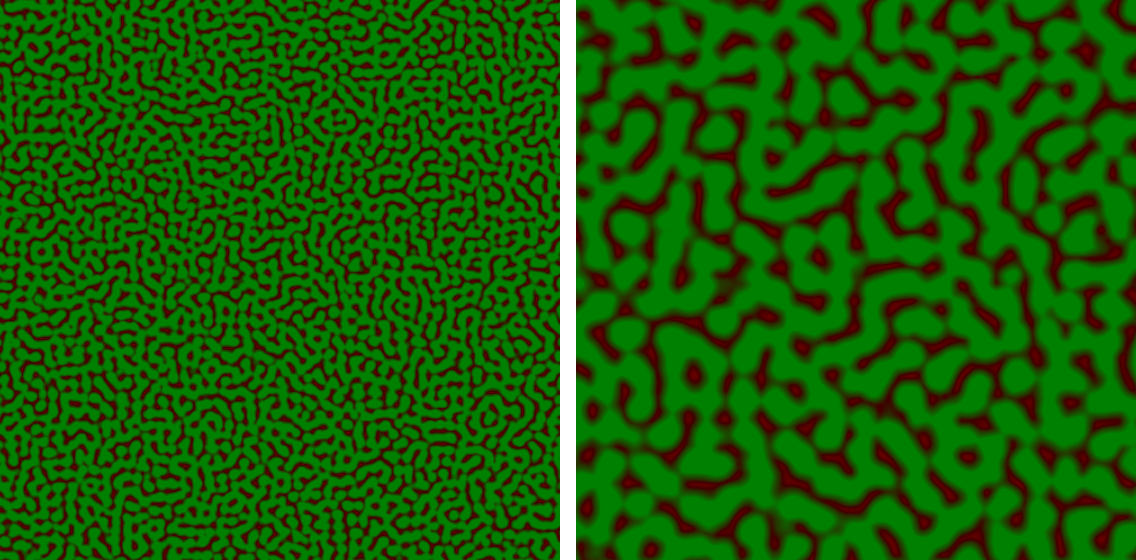
Left, the full canvas; right, a detail of the centre.
A Shadertoy shader for this pattern:

```glsl
// Labyrinth of short dark red worms and dots on flat green, like a reaction-diffusion pattern.

const float TAU = 6.2831853;
const float CELLS = 62.0;        // noise cells across the canvas
const float WAVELENGTH = 1.36;   // worm spacing, in noise cells

// Integer hash of a lattice point, returned as an angle.
float hashAngle(ivec2 cell) {
    uvec2 q = uvec2(cell + 4096) * uvec2(1597u, 3812u);
    uint h = (q.x ^ (q.y * 2741u)) * 48271u;
    h = (h ^ (h >> 15)) * 73244475u;
    h = (h ^ (h >> 16)) * 73244475u;
    h ^= h >> 16;
    return TAU * float(h & 65535u) / 65536.0;
}

// Slope of one lattice corner: value (x) and gradient (yz).
vec3 cornerSlope(ivec2 cell, vec2 offset) {
    float a = hashAngle(cell);
    vec2 slope = vec2(cos(a), sin(a));
    return vec3(dot(slope, offset), slope);
}

// Gradient noise with a quintic fade: value (x) and exact gradient (yz).
vec3 gradientNoise(vec2 p) {
    ivec2 i = ivec2(floor(p));
    vec2 f = fract(p);
    vec2 w = f * f * f * (f * (f * 6.0 - 15.0) + 10.0);
    vec2 dw = 30.0 * f * f * (f - 1.0) * (f - 1.0);
    vec3 a = cornerSlope(i, f);
    vec3 b = cornerSlope(i + ivec2(1, 0), f - vec2(1, 0));
    vec3 c = cornerSlope(i + ivec2(0, 1), f - vec2(0, 1));
    vec3 d = cornerSlope(i + ivec2(1, 1), f - vec2(1, 1));
    vec3 bottom = mix(a, b, w.x);
    vec3 top = mix(c, d, w.x);
    vec3 n = mix(bottom, top, w.y);
    n.yz += dw * vec2(mix(b.x - a.x, d.x - c.x, w.y), top.x - bottom.x);
    return n;
}

// Mean on a circle of the noise with its gradient (xyz) and of its square (w).
vec4 ringMean(vec2 p, float radius, int count) {
    vec4 sum = vec4(0.0);
    for (int k = 0; k < count; k++) {
        float a = TAU * (float(k) + 0.5) / float(count);
        vec3 n = gradientNoise(p + radius * vec2(cos(a), sin(a)));
        sum += vec4(n, n.x * n.x);
    }
    return sum / float(count);
}

// Activator centre, inhibiting ring and outer activating ring keep one
// wavelength; returns the field (x) and its gradient (yz) in units of local strength.
vec3 labyrinth(vec2 p, float wavelength) {
    vec3 centre = gradientNoise(p);
    vec4 inner = ringMean(p, 0.61 * wavelength, 8);
    vec4 outer = ringMean(p, 1.12 * wavelength, 12);
    vec3 band = centre - 2.2 * inner.xyz + 1.2 * outer.xyz;
    float energy = (centre.x * centre.x + 8.0 * inner.w + 12.0 * outer.w) / 21.0;
    return band / (1.5 * sqrt(energy + 0.0001));
}

// Height over steepness: gives strong and weak worms the same width and edge.
float evenProfile(vec3 field, float wavelength) {
    vec2 steepness = field.yz * wavelength / TAU;
    return field.x / sqrt(dot(steepness, steepness) + 0.25);
}

// Concentration of the red substance: zero outside the worms, saturating inside.
float concentration(float profile) {
    return 0.43 * tanh(0.34 * max(profile + 0.25, 0.0));
}

// Red grows with the concentration while green is used up.
vec3 substanceColour(float amount) {
    return vec3(amount, max(0.5 - 2.0 * amount, 0.0), 0.0);
}

void mainImage(out vec4 fragColor, in vec2 fragCoord) {
    vec2 uv = fragCoord / min(iResolution.x, iResolution.y);
    vec3 field = labyrinth(uv * CELLS, WAVELENGTH);
    float amount = concentration(evenProfile(field, WAVELENGTH));
    fragColor = vec4(substanceColour(amount), 1.0);
}
```
